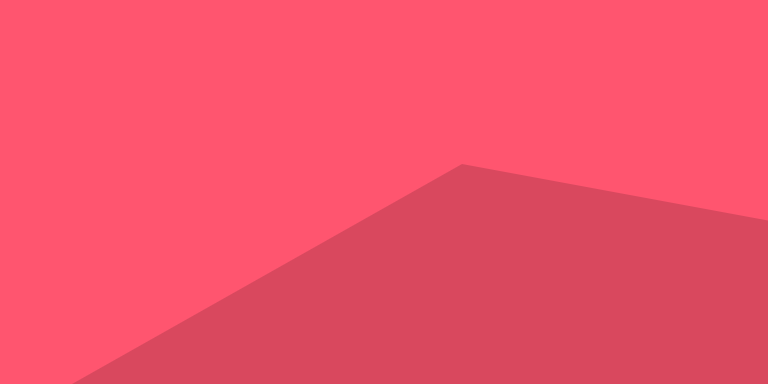
A Shadertoy shader for this background:

```glsl
#define BASE_COLOR vec3(1.0, 0.333, 0.435)
#define SHADE 0.85
#define LEFT_FOOT vec2(0.0938, 0.0)
#define PEAK vec2(0.6016, 0.5729)
#define RIGHT_END vec2(1.0, 0.4258)

// Signed distance to the line from a to b, positive on its right side
float lineSide(vec2 p, vec2 a, vec2 b) {
    vec2 dir = normalize(b - a);
    return dir.y * (p.x - a.x) - dir.x * (p.y - a.y);
}

void mainImage(out vec4 fragColor, in vec2 fragCoord) {
    // Canvas units: height is 1, width is the aspect ratio
    vec2 p = fragCoord / iResolution.y;
    vec2 canvas = vec2(iResolution.x / iResolution.y, 1.0);
    float pixel = 1.0 / iResolution.y;

    // Dark area below both slopes
    float leftSlope = lineSide(p, LEFT_FOOT * canvas, PEAK * canvas);
    float rightSlope = lineSide(p, PEAK * canvas, RIGHT_END * canvas);
    float inside = min(leftSlope, rightSlope);
    float shadow = clamp(inside / pixel + 0.5, 0.0, 1.0);

    fragColor = vec4(BASE_COLOR * mix(1.0, SHADE, shadow), 1.0);
}
```
